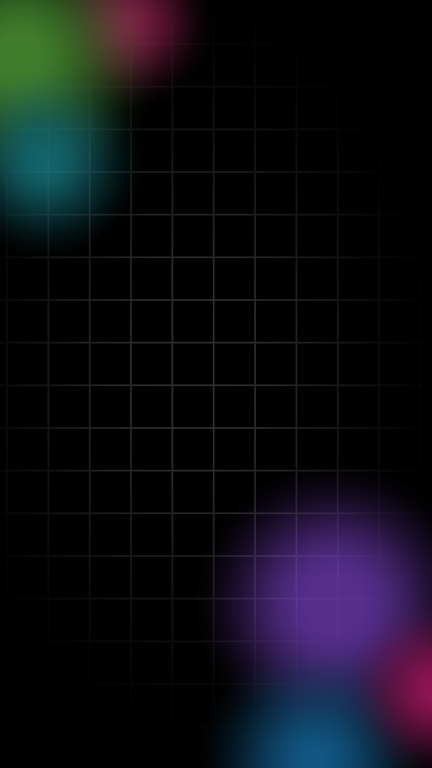
A WebGL 1 fragment shader for this background:

```glsl
precision highp float;
// Black backdrop with soft colour glows in the upper left and lower right corners,
// under a thin grey grid that fades out from the centre.
// Glows are smooth radial falloffs; the grid is a repeated distance to a line.

uniform vec2 u_resolution;

const vec2 CANVAS = vec2(1.0, 16.0 / 9.0); // in canvas widths

// Lays a soft disc of colour over the base.
vec3 addGlow(vec3 base, vec2 p, vec2 center, float inner, float outer, vec3 tint) {
    float alpha = 1.0 - smoothstep(inner, outer, length(p - center));
    return mix(base, tint, alpha);
}

// Antialiased coverage of the grid lines.
float gridLines(vec2 p) {
    vec2 cell = vec2(0.0957, CANVAS.y / 18.0);
    vec2 fromLine = abs(fract((p - vec2(0.4947, 0.8859)) / cell + 0.5) - 0.5) * cell;
    vec2 pixel = CANVAS / u_resolution;
    vec2 cover = clamp((0.0019 - fromLine) / pixel + 0.5, 0.0, 1.0);
    return max(cover.x, cover.y);
}

void main() {
    vec2 p = gl_FragCoord.xy / u_resolution * CANVAS;
    vec3 color = vec3(0.0);

    // Upper left: pink, green, teal
    color = addGlow(color, p, vec2(0.295, 1.725), 0.0, 0.21, vec3(0.48, 0.11, 0.26));
    color = addGlow(color, p, vec2(0.045, 1.645), 0.03, 0.34, vec3(0.25, 0.49, 0.17));
    color = addGlow(color, p, vec2(0.105, 1.405), 0.0, 0.24, vec3(0.07, 0.39, 0.42));

    // Lower right: purple, blue, pink
    color = addGlow(color, p, vec2(0.775, 0.38), 0.05, 0.34, vec3(0.34, 0.18, 0.55));
    color = addGlow(color, p, vec2(0.73, 0.02), 0.0, 0.29, vec3(0.07, 0.34, 0.52));
    color = addGlow(color, p, vec2(1.01, 0.18), 0.0, 0.22, vec3(0.56, 0.08, 0.33));

    // Grid, strongest near the middle
    float fade = 1.0 - smoothstep(0.1, 1.08, length((p - vec2(0.45, 0.92)) / vec2(0.57, 0.86)));
    color = mix(color, vec3(1.0), 0.19 * fade * gridLines(p));

    gl_FragColor = vec4(color, 1.0);
}
```
